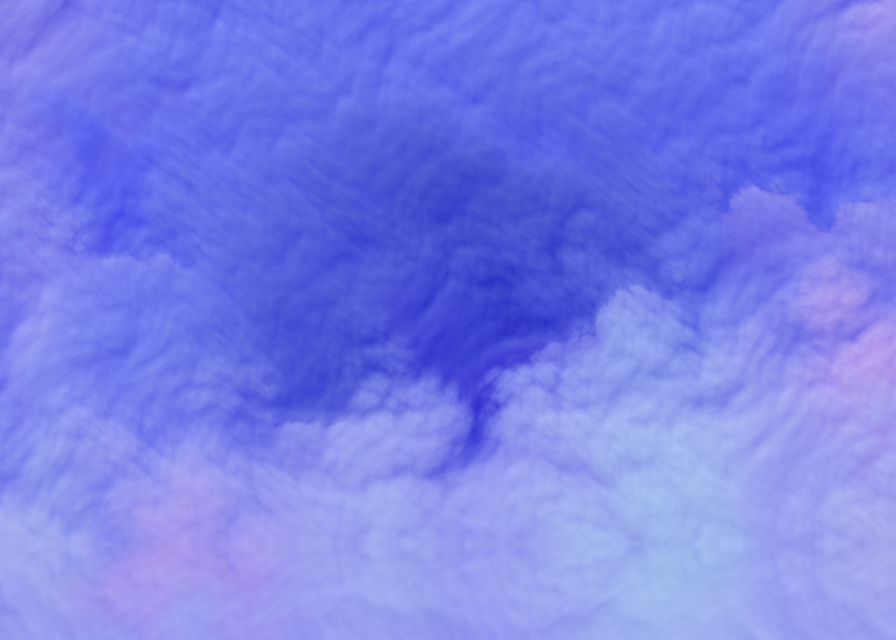
Give the GLSL for this background, as a WebGL 2 fragment shader.

```glsl
#version 300 es
precision highp float;
// Soft blue and violet cloudscape: broad colour glows over a tilted sky gradient,
// bent and lit by a billowing height field of smooth cellular noise.
// A few cloud banks with crisp upper rims lie on top.

#define PUFF_SCALE 6.5    // cells per canvas height in the largest octave
#define OCTAVES 5
#define WARP 0.34         // how far the billows bend the colours
#define RELIEF 0.42       // strength of the light on the billows
#define RIM_SOFTNESS 0.012
#define FOLD_HEIGHT 0.15  // the lower mist mirrors around this height

uniform vec2 u_resolution;
out vec4 fragColor;

const vec3 AZURE  = vec3(0.42, 0.47, 0.93);
const vec3 MIST   = vec3(0.59, 0.61, 0.94);
const vec3 INDIGO = vec3(0.25, 0.29, 0.79);
const vec3 DEEP   = vec3(0.19, 0.17, 0.80);
const vec3 COBALT = vec3(0.33, 0.36, 0.93);
const vec3 AQUA   = vec3(0.65, 0.77, 0.93);
const vec3 LILAC  = vec3(0.62, 0.56, 0.92);
const vec3 PINK   = vec3(0.73, 0.61, 0.92);

vec2 hash2(vec2 cell) {
    vec3 h = fract(cell.xyx * vec3(0.1031, 0.1030, 0.0973));
    h += dot(h, h.yzx + 33.33);
    return fract((h.xx + h.yz) * h.zy);
}

// Smooth cellular noise: one rounded puff per jittered cell
float puffs(vec2 p) {
    vec2 cell = floor(p), f = fract(p);
    float sum = 0.0;
    for (int y = -1; y <= 1; y++)
        for (int x = -1; x <= 1; x++) {
            vec2 o = vec2(x, y);
            vec2 d = o + hash2(cell + o) - f;
            sum += exp(-15.0 * dot(d, d));
        }
    return 1.0 + log(sum + 1e-6) / 15.0;
}

// Height of the billows, centred near zero
float billow(vec2 p) {
    p += 0.025 * sin(p.yx * 11.0 + vec2(0.4, 2.1)) + 0.012 * sin(p.yx * 27.0 + p * 9.0);
    p *= PUFF_SCALE;
    float height = 0.0, amp = 0.5, total = 0.0;
    for (int i = 0; i < OCTAVES; i++) {
        height += amp * puffs(p);
        total += amp;
        p = mat2(0.8, 0.6, -0.6, 0.8) * p * 2.05 + 7.3;
        amp *= 0.55;
    }
    return height / total - 0.86;
}

// Soft elliptical blend towards a colour
void glow(inout vec3 col, vec2 p, vec2 centre, vec2 radius, vec3 tint, float strength) {
    vec2 d = (p - centre) / radius;
    col = mix(col, tint, strength * exp(-dot(d, d)));
}

// Cloud bank between two points: crisp lit rim, fading downwards
void bank(inout vec3 col, vec2 p, vec2 a, vec2 b, float height, vec3 tint, float strength) {
    float t = (p.x - a.x) / (b.x - a.x);
    float depth = mix(a.y, b.y, t) + 0.25 * height - p.y;
    float span = smoothstep(-0.15, 0.2, t) * (1.0 - smoothstep(0.8, 1.15, t));
    float body = smoothstep(-RIM_SOFTNESS, RIM_SOFTNESS, depth) * exp(-14.0 * max(depth, 0.0));
    col = mix(col, tint, strength * span * body);
}

vec3 sky(vec2 p) {
    vec3 col = mix(MIST, AZURE, smoothstep(-0.14, 0.16, p.y - 0.32 - 0.17 * p.x));
    // Upper sky
    glow(col, p, vec2(0.00, 0.98), vec2(0.12, 0.16), LILAC, 0.6);
    glow(col, p, vec2(0.00, 0.72), vec2(0.06, 0.10), LILAC, 0.5);
    glow(col, p, vec2(1.00, 1.00), vec2(0.10, 0.17), LILAC, 0.9);
    glow(col, p, vec2(0.12, 0.77), vec2(0.08, 0.07), COBALT, 0.85);
    glow(col, p, vec2(0.87, 0.80), vec2(0.13, 0.10), COBALT, 0.7);
    // Dark hollow
    glow(col, p, vec2(0.53, 0.67), vec2(0.23, 0.17), INDIGO, 0.95);
    glow(col, p, vec2(0.36, 0.48), vec2(0.11, 0.13), INDIGO, 0.75);
    glow(col, p, vec2(0.54, 0.51), vec2(0.10, 0.055), DEEP, 0.75);
    // Lower mist
    glow(col, p, vec2(0.02, 0.52), vec2(0.07, 0.13), MIST, 0.8);
    glow(col, p, vec2(0.03, 0.20), vec2(0.05, 0.15), AQUA, 0.5);
    glow(col, p, vec2(0.18, 0.15), vec2(0.14, 0.10), PINK, 0.6);
    glow(col, p, vec2(0.42, 0.16), vec2(0.06, 0.14), AQUA, 0.4);
    glow(col, p, vec2(0.74, 0.16), vec2(0.13, 0.25), AQUA, 0.85);
    glow(col, p, vec2(0.69, 0.47), vec2(0.07, 0.07), AQUA, 0.35);
    glow(col, p, vec2(0.87, 0.20), vec2(0.04, 0.14), MIST, 0.7);
    glow(col, p, vec2(0.97, 0.47), vec2(0.09, 0.13), PINK, 0.85);
    glow(col, p, vec2(0.98, 0.16), vec2(0.06, 0.14), mix(AQUA, PINK, 0.5), 0.7);
    return col;
}

void main() {
    vec2 uv = gl_FragCoord.xy / u_resolution;
    vec2 p = gl_FragCoord.xy / u_resolution.y;
    p.y = abs(p.y - FOLD_HEIGHT);

    float height = billow(p);
    float slope = height - billow(p + vec2(-0.006, 0.014));
    vec3 col = sky(uv + WARP * height * vec2(0.35, -1.0));

    bank(col, uv, vec2(0.30, 0.40), vec2(0.46, 0.28), height, MIST, 0.65);
    bank(col, uv, vec2(0.59, 0.49), vec2(0.76, 0.58), height, MIST, 0.5);
    bank(col, uv, vec2(0.80, 0.72), vec2(1.02, 0.67), height, LILAC, 0.6);
    bank(col, uv, vec2(0.02, 0.68), vec2(0.24, 0.62), height, MIST, 0.35);

    // Light from above, weaker in the thin lower mist
    col += RELIEF * slope * mix(0.55, 1.0, smoothstep(0.1, 0.5, uv.y)) * vec3(0.9, 1.0, 0.4);
    col += 0.12 * height * vec3(0.7, 1.0, 0.1);
    fragColor = vec4(clamp(col, 0.0, 1.0), 1.0);
}
```
